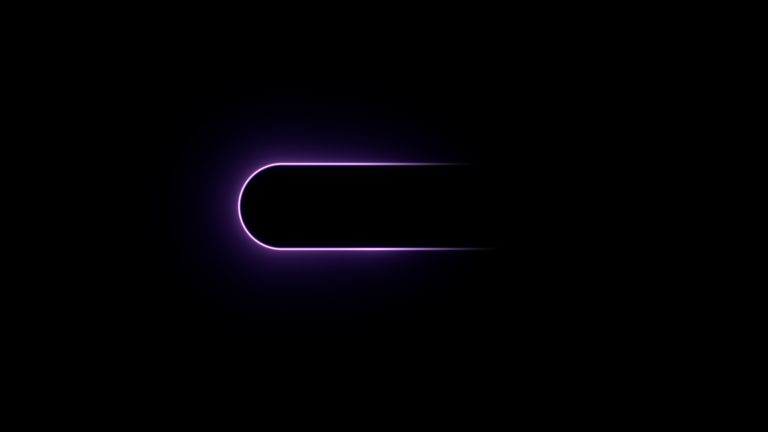
A Shadertoy shader for this background:

```glsl
#define CENTER vec2(0.5, 0.522)
#define RADIUS 0.0982
#define HALF_SPAN 0.237
#define LINE_WIDTH 0.0026
#define LINE_COLOR vec3(0.80, 0.64, 0.80)
#define HALO_REACH 0.060
#define HALO_LEVEL 0.36
#define RIM_REACH 0.009
#define RIM_LEVEL 0.14
#define HOTSPOT_X -0.015

// Signed distance to a horizontal capsule
float capsule(vec2 p, float halfSpan, float radius) {
    p.x -= clamp(p.x, -halfSpan, halfSpan);
    return length(p) - radius;
}

float bell(float x, float width) {
    return exp(-x * x / (width * width));
}

// Dim light is deep blue, stronger light turns violet and then pink
vec3 violetRamp(float light) {
    return vec3(1.3 * pow(light, 1.6), 1.3 * pow(light, 2.2), light);
}

void mainImage(out vec4 fragColor, in vec2 fragCoord) {
    vec2 p = (fragCoord - CENTER * iResolution.xy) / iResolution.y;
    float d = capsule(p, HALF_SPAN, RADIUS);
    float outside = max(d, 0.0);
    float inside = max(-d, 0.0);

    // The lower edge stays lit further to the right than the upper one
    float lower = smoothstep(RADIUS, -RADIUS, p.y);
    float lineFade = 1.0 - smoothstep(mix(-0.10, -0.03, lower), mix(0.23, 0.285, lower), p.x);
    float haloFade = 1.0 - smoothstep(-0.24, 0.28, p.x);
    float hotspot = bell(p.x - HOTSPOT_X, 0.07) * mix(0.12, 0.45, lower);

    // Soft halo outside, thin bleed inside
    float halo = HALO_LEVEL * exp(-outside / HALO_REACH) * haloFade;
    float rim = RIM_LEVEL * exp(-outside / RIM_REACH) * lineFade;
    float flare = 0.25 * hotspot * exp(-outside / 0.025);
    float bleed = 0.20 * exp(-inside / 0.006) + 0.03 * exp(-inside / 0.025);
    float edge = 0.8 / iResolution.y;
    float light = mix(bleed * lineFade, halo + rim + flare, smoothstep(-edge, edge, d));
    vec3 color = violetRamp(max(light - 0.006, 0.0));

    // Bright outline, kept at least about a pixel wide
    float width = max(LINE_WIDTH, edge);
    color += LINE_COLOR * bell(d, width) * lineFade * (1.0 + 0.3 * hotspot);

    fragColor = vec4(clamp(color, 0.0, 1.0), 1.0);
}
```
